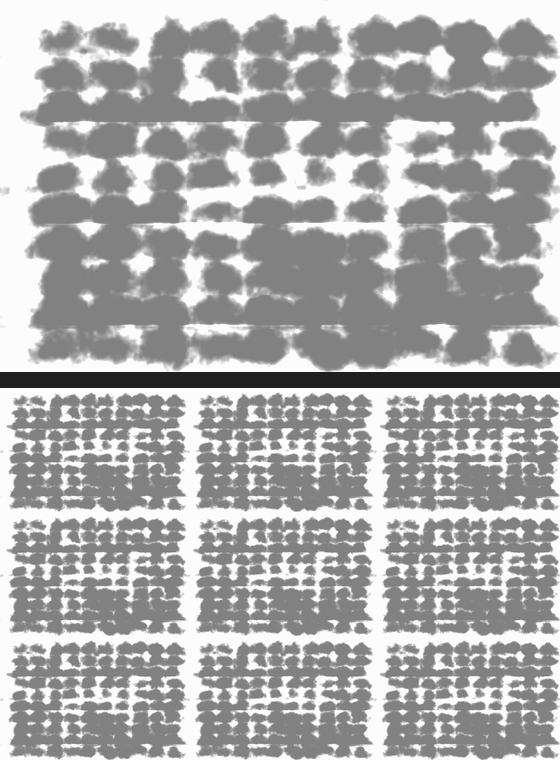
Top: one tile. Bottom: repeated 3 by 3.
Write a Shadertoy shader that draws this pattern.

```glsl
const float PITCHES = 11.0;                 // grid steps per tile: ten blots and one gap
const float LAST_BLOT = 9.0;                // index of the last blot on each axis
const vec2 FIRST_BLOT = vec2(1.25, 0.82);   // centre of the lower-left blot, in steps
const vec2 BLOT_RADIUS = vec2(0.40, 0.42);  // half size of a blot, in steps
const float BLOT_TAPER = 0.26;              // how much a blot narrows upward
const float BLOT_JITTER = 0.10;
const float SIZE_VARIATION = 0.22;
const vec2 CLOUD_CELLS = vec2(21.0, 14.0);  // coarsest cloud cells per tile
const vec2 PATCH_CELLS = vec2(12.0, 9.0);   // cells of the broad light and dark patches
const int OCTAVES = 4;
const float OCTAVE_GAIN = 0.6;
const float CLOUD_STRENGTH = 2.2;
const float PATCH_STRENGTH = 0.75;
const float HAZE_STRENGTH = 0.24;
const float BAND_STRENGTH = 0.28;
const float BAND_BOTTOM = -0.41;
const float INK_START = -0.45;
const float INK_FULL = 0.15;
const vec3 PAPER = vec3(0.99);
const vec3 INK = vec3(0.505);

vec3 hash3(vec2 p, float seed) {
    vec3 h = fract(vec3(p.xyx + seed) * vec3(0.1031, 0.1030, 0.0973));
    h += dot(h, h.yxz + 33.33);
    return fract((h.xxy + h.yzz) * h.zyx);
}

// Smooth cellular noise that wraps after one tile; mean near one half
float cellular(vec2 uv, vec2 period, float seed) {
    vec2 p = uv * period;
    vec2 cell = floor(p);
    float total = 0.0005;
    float weights = 0.001;
    for (int y = -1; y <= 1; y++)
    for (int x = -1; x <= 1; x++) {
        vec2 id = cell + vec2(x, y);
        vec3 h = hash3(mod(id, period), seed);
        vec2 d = id + 0.15 + 0.7 * h.xy - p;
        float w = max(0.0, 1.0 - dot(d, d) / 1.3);
        w *= w * w;
        total += w * h.z;
        weights += w;
    }
    return total / weights;
}

// Layered cellular noise, centred on zero
float cloud(vec2 uv) {
    vec2 period = CLOUD_CELLS;
    float amplitude = 1.0;
    float total = 0.0;
    float weights = 0.0;
    for (int i = 0; i < OCTAVES; i++) {
        total += amplitude * (cellular(uv, period, 17.0 * float(i + 1)) - 0.5);
        weights += amplitude;
        amplitude *= OCTAVE_GAIN;
        period *= 2.0;
    }
    return total / weights;
}

// Strongest nearby blot: one at a centre, zero on its outline, negative outside
float blots(vec2 grid) {
    vec2 base = floor(grid + 0.5);
    float radius = 3.0;
    for (int y = -1; y <= 1; y++)
    for (int x = -1; x <= 1; x++) {
        vec2 id = base + vec2(x, y);
        if (any(lessThan(id, vec2(0.0))) || any(greaterThan(id, vec2(LAST_BLOT)))) continue;
        vec3 h = hash3(id, 5.0);
        vec2 d = grid - id - BLOT_JITTER * (h.xy - 0.5);
        float size = 1.0 + SIZE_VARIATION * (h.z - 0.5);
        float width = BLOT_RADIUS.x - BLOT_TAPER * clamp(d.y, -0.5, 0.5);
        radius = min(radius, length(d / (size * vec2(width, BLOT_RADIUS.y))));
    }
    return 1.0 - radius;
}

// Every third row runs together above a flat lower edge
float rowBand(vec2 grid) {
    float row = floor(grid.y + 0.5);
    float y = grid.y - row;
    float chosen = 1.0 - step(0.5, abs(mod(row, 3.0) - 1.0));
    float above = smoothstep(BAND_BOTTOM - 0.04, BAND_BOTTOM + 0.04, y);
    float body = above * (1.0 - smoothstep(-0.15, 0.35, y));
    float gap = (1.0 - above) * smoothstep(-0.5, -0.46, y);
    return chosen * (body - 0.6 * gap);
}

void mainImage(out vec4 fragColor, in vec2 fragCoord) {
    vec2 uv = fragCoord / iResolution.xy;
    vec2 grid = mod(uv * PITCHES - FIRST_BLOT + 1.0, PITCHES) - 1.0;

    // Soft limits keep haze and bands out of the blank border
    vec2 inside = smoothstep(vec2(-0.65), vec2(-0.2), grid)
                * (1.0 - smoothstep(vec2(LAST_BLOT + 0.2), vec2(LAST_BLOT + 0.65), grid));
    float block = inside.x * inside.y;

    // Haze gathers in the lower rows and toward the upper right
    float lower = 1.0 - smoothstep(2.0, 4.5, grid.y);
    float right = smoothstep(4.0, 7.5, grid.x) * smoothstep(4.5, 6.5, grid.y);
    float haze = HAZE_STRENGTH * (max(lower, right) - 0.45);
    float patches = PATCH_STRENGTH * (cellular(uv, PATCH_CELLS, 71.0) - 0.5);

    float field = blots(grid) + CLOUD_STRENGTH * cloud(uv);
    field += block * (haze + patches + BAND_STRENGTH * rowBand(grid));

    // Ink builds up quickly, then settles into a flat tone
    float blank = 1.0 - clamp((field - INK_START) / (INK_FULL - INK_START), 0.0, 1.0);
    fragColor = vec4(mix(INK, PAPER, blank * blank), 1.0);
}
```
